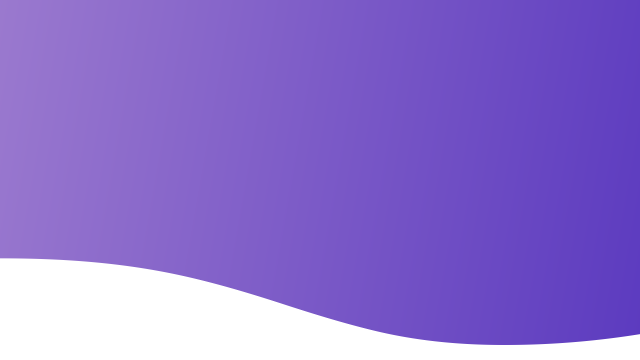
Reproduce this background procedurally as a Shadertoy shader.

```glsl
// A violet gradient, tilted slightly downward to the right, above a white wave.
// The wave is a smooth Hermite curve through a few knots of position and slope;
// the gradient is a projection onto a tilted axis that spans the canvas corners.

const vec3 LIGHT_VIOLET = vec3(0.605, 0.475, 0.810);
const vec3 DEEP_VIOLET  = vec3(0.360, 0.230, 0.750);
const vec3 WHITE        = vec3(1.0);
const float TILT = radians(10.0);

// Each knot holds x, height and slope, in fractions of the canvas.
const int KNOT_COUNT = 6;
const vec3 WAVE_KNOTS[KNOT_COUNT] = vec3[KNOT_COUNT](
    vec3(0.0,    0.2824,  0.0),
    vec3(0.2604, 0.2431, -0.347),
    vec3(0.4427, 0.1551, -0.578),
    vec3(0.5859, 0.0810, -0.427),
    vec3(0.7878, 0.0417,  0.0),
    vec3(1.0,    0.0718,  0.284)
);

// Cubic Hermite height between two knots.
float hermite(float x, vec3 a, vec3 b) {
    float span = b.x - a.x;
    float u = clamp((x - a.x) / span, 0.0, 1.0);
    float rise = b.y - a.y;
    float startSlope = a.z * span;
    float endSlope = b.z * span;
    float quadratic = 3.0 * rise - 2.0 * startSlope - endSlope;
    float cubic = startSlope + endSlope - 2.0 * rise;
    return a.y + u * (startSlope + u * (quadratic + u * cubic));
}

// Height of the wave at x.
float waveHeight(float x) {
    float height = WAVE_KNOTS[0].y;
    for (int i = 0; i < KNOT_COUNT - 1; i++) {
        if (x >= WAVE_KNOTS[i].x) {
            height = hermite(x, WAVE_KNOTS[i], WAVE_KNOTS[i + 1]);
        }
    }
    return height;
}

// Position from 0 to 1 along a tilted axis running from corner to corner.
float tiltedRamp(vec2 uv, float aspect, float tilt) {
    vec2 size = vec2(aspect, 1.0);
    vec2 axis = vec2(cos(tilt), -sin(tilt));
    return 0.5 + dot((uv - 0.5) * size, axis) / dot(size, abs(axis));
}

void mainImage(out vec4 fragColor, in vec2 fragCoord) {
    vec2 uv = fragCoord / iResolution.xy;
    float aspect = iResolution.x / iResolution.y;

    // Background gradient
    vec3 color = mix(LIGHT_VIOLET, DEEP_VIOLET, tiltedRamp(uv, aspect, TILT));

    // White wave with a one-pixel soft edge
    float depth = waveHeight(uv.x) - uv.y;
    float coverage = clamp(depth * iResolution.y + 0.5, 0.0, 1.0);
    fragColor = vec4(mix(color, WHITE, coverage), 1.0);
}
```
